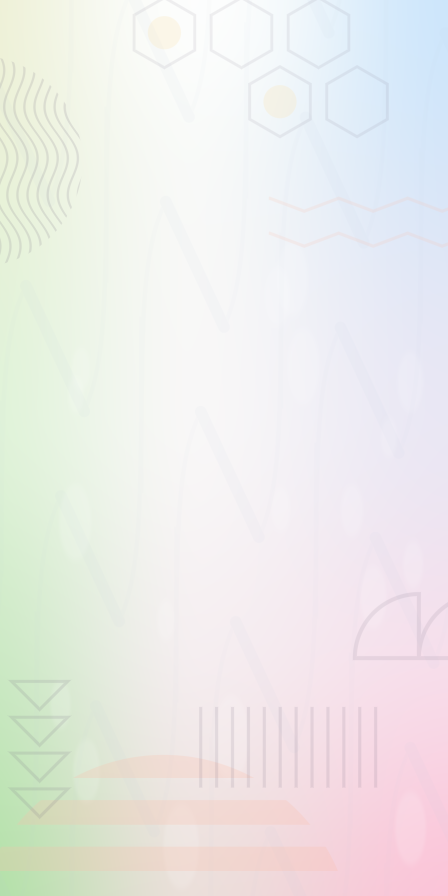
A Shadertoy shader for this background:

```glsl
float fill(float d) {
    float aa = 0.75 / iResolution.x;
    return 1.0 - smoothstep(-aa, aa, d);
}

float stroke(float d, float halfWidth) {
    return fill(abs(d) - halfWidth);
}

float segment(vec2 p, vec2 a, vec2 b) {
    vec2 ab = b - a;
    return length(p - a - ab * clamp(dot(p - a, ab) / dot(ab, ab), 0.0, 1.0));
}

float hexagon(vec2 p, float inradius) {
    p = abs(p);
    return max(p.x, dot(p, vec2(0.5, 0.866))) - inradius;
}

vec2 hash2(float n) {
    return fract(sin(vec2(n * 12.99, n * 78.23)) * 4375.85);
}

// Four colour stops from the bottom (y = 0) to the top (y = 2)
vec3 ramp(float y, vec3 c0, vec3 c1, vec3 c2, vec3 c3) {
    vec3 c = mix(c0, c1, smoothstep(-0.1, 0.6, y));
    c = mix(c, c2, smoothstep(0.4, 1.1, y));
    return mix(c, c3, smoothstep(1.0, 2.05, y));
}

vec3 backdrop(vec2 p) {
    vec3 left = ramp(p.y, vec3(0.68, 0.88, 0.64), vec3(0.78, 0.91, 0.75),
                     vec3(0.87, 0.95, 0.84), vec3(0.93, 0.94, 0.83));
    vec3 middle = ramp(p.y, vec3(0.92, 0.87, 0.85), vec3(0.96, 0.93, 0.94),
                       vec3(0.975, 0.97, 0.97), vec3(0.97, 0.98, 0.97));
    vec3 right = ramp(p.y, vec3(0.985, 0.76, 0.84), vec3(0.97, 0.87, 0.92),
                      vec3(0.915, 0.905, 0.955), vec3(0.80, 0.90, 0.985));
    vec3 c = mix(left, middle, smoothstep(-0.1, 0.46, p.x));
    c = mix(c, right, smoothstep(0.40, 1.03, p.x));
    vec2 glow = p - vec2(0.46, 2.0);
    return mix(c, vec3(1.0), 0.7 * exp(-14.0 * dot(glow, glow)));
}

// Slanted bands joined by long upright veins on a skewed lattice
float woodGrain(vec2 p) {
    mat2 lattice = mat2(0.078, -0.469, -0.312, -0.188);
    vec2 q = p - vec2(0.37, 1.55);
    vec2 cell = round(inverse(lattice) * q);
    float grain = 0.0;
    for (int i = -2; i <= 2; i++)
    for (int j = -1; j <= 1; j++) {
        vec2 d = q - lattice * (cell + vec2(i, j));
        float band = segment(d, vec2(0.0), vec2(0.13, -0.28)) - 0.013;
        // Each vein bends away from the band and then runs upright
        float down = max(-d.y, 0.0);
        float up = max(d.y + 0.28, 0.0);
        float falling = max(abs(d.x + 0.055 * (1.0 - exp(-9.0 * down))) - 0.005,
                            max(d.y, -0.65 - d.y));
        float rising = max(abs(d.x - 0.13 - 0.05 * (1.0 - exp(-9.0 * up))) - 0.005,
                           max(-0.28 - d.y, d.y - 0.4));
        grain = max(grain, max(fill(band), 0.6 * fill(min(falling, rising))));
    }
    return grain;
}

void mainImage(out vec4 fragColor, in vec2 fragCoord) {
    vec2 p = fragCoord / iResolution.x;
    vec3 ink = vec3(0.48, 0.44, 0.52);
    vec3 peach = vec3(0.98, 0.74, 0.66);
    vec3 color = backdrop(p);
    color = mix(color, vec3(0.72, 0.77, 0.85), 0.065 * woodGrain(p));

    // Soft upright ovals
    for (int i = 0; i < 18; i++) {
        vec2 h = hash2(float(i) + 3.0);
        vec2 center = vec2(h.x, 0.1 + 1.3 * h.y);
        float size = mix(0.018, 0.042, fract(h.x * 7.3 + h.y));
        float d = length((p - center) * vec2(1.0, 0.42)) - size;
        color = mix(color, vec3(1.0), 0.14 * (1.0 - smoothstep(-0.007, 0.004, d)));
    }

    // Striped rising disc
    float disc = fill(length(p - vec2(0.365, -0.107)) - 0.422);
    float stripe = fill((abs(fract((p.y - 0.055) / 0.104) - 0.265) - 0.265) * 0.104);
    color = mix(color, peach, 0.25 * disc * stripe * step(0.05, p.y));

    // Two rows of hexagons, the first of each with a dot
    for (int i = 0; i < 5; i++) {
        float row = step(3.0, float(i));
        vec2 center = vec2(0.367 + 0.172 * (float(i) - 1.5 * row), 1.927 - 0.154 * row);
        vec2 q = p - center;
        if (i == 0 || i == 3)
            color = mix(color, vec3(0.98, 0.89, 0.70), 0.26 * fill(length(q) - 0.037));
        color = mix(color, ink, 0.11 * stroke(hexagon(q, 0.0677), 0.0032));
    }

    // Wavy lines inside a round patch
    float wave = p.x + 0.15 * (p.y - 1.64) - 0.018 * cos((p.y - 1.655) * 32.0);
    float waveLine = (abs(fract(wave / 0.0225) - 0.5) - 0.5) * 0.0225;
    float patchMask = fill(length(p - vec2(-0.052, 1.64)) - 0.236);
    color = mix(color, ink, 0.17 * patchMask * stroke(waveLine, 0.0026));

    // Zigzags
    float zigzag = 0.0145 * (abs(fract((p.x - 0.602) / 0.154) - 0.5) * 4.0 - 1.0);
    for (int i = 0; i < 2; i++) {
        float d = (p.y - 1.543 + 0.078 * float(i) - zigzag) * 0.93;
        color = mix(color, peach, 0.17 * stroke(d, 0.0035) * fill(0.6 - p.x));
    }

    // Quarter discs
    float quarters = 0.0;
    for (int i = 0; i < 2; i++) {
        vec2 q = p - vec2(0.935 + 0.143 * float(i), 0.531);
        float d = max(length(q) - 0.143, max(q.x, -q.y));
        quarters = max(quarters, stroke(d, 0.0045));
    }
    color = mix(color, ink, 0.13 * quarters);

    // Row of upright bars
    float barIndex = clamp(round((p.x - 0.448) / 0.0355), 0.0, 11.0);
    float bar = abs(p.x - 0.448 - 0.0355 * barIndex) - 0.0035;
    color = mix(color, ink, 0.15 * fill(max(bar, abs(p.y - 0.332) - 0.09)));

    // Column of downward triangles
    float triangles = 0.0;
    for (int i = 0; i < 4; i++) {
        vec2 q = p - vec2(0.0885, 0.479 - 0.08 * float(i));
        float d = max(q.y, dot(vec2(abs(q.x), -q.y) - vec2(0.0625, 0.0), vec2(0.707)));
        triangles = max(triangles, stroke(d, 0.0034));
    }
    color = mix(color, ink, 0.16 * triangles);

    fragColor = vec4(color, 1.0);
}
```
